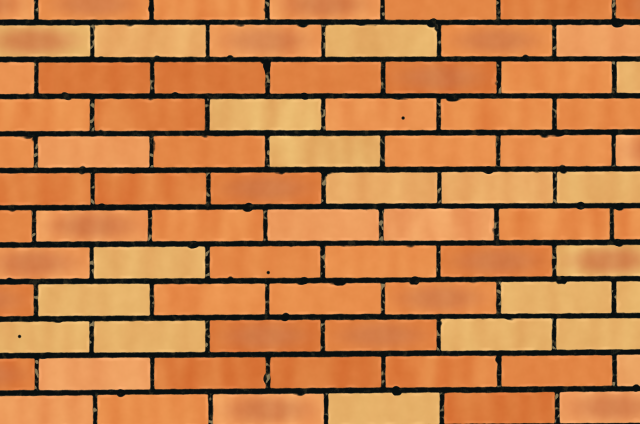
Reproduce this texture procedurally as a WebGL 1 fragment shader.

```glsl
precision highp float;
uniform vec2 u_resolution;

const vec2 REPEATS = vec2(5.537, 11.506);   // bricks across, courses up
const vec2 JOINT = vec2(0.0100, 0.0125);    // mortar widths, canvas heights
const vec3 DEEP = vec3(0.85, 0.47, 0.23);
const vec3 ORANGE = vec3(0.91, 0.56, 0.30);
const vec3 SALMON = vec3(0.93, 0.62, 0.38);
const vec3 TAN = vec3(0.90, 0.69, 0.41);
const vec3 RUST = vec3(0.81, 0.48, 0.29);
const vec3 MORTAR = vec3(0.04, 0.06, 0.06);
const vec3 GRIT = vec3(0.26, 0.23, 0.16);
const vec3 LIME = vec3(0.64, 0.57, 0.41);

float hash(vec2 p, float seed) {
  vec3 q = fract(vec3(p.xyx + seed) * vec3(0.1031, 0.1030, 0.0973));
  q += dot(q, q.yzx + 33.33);
  return fract((q.x + q.y) * q.z);
}

vec2 gradient(vec2 cell) {
  float angle = 6.28318 * hash(cell, 7.3);
  return vec2(cos(angle), sin(angle));
}

// Gradient noise, roughly -0.7 to 0.7
float noise(vec2 p) {
  vec2 i = floor(p);
  vec2 f = p - i;
  vec2 w = f * f * f * (f * (f * 6.0 - 15.0) + 10.0);
  vec2 e = vec2(1.0, 0.0);
  float low = mix(dot(gradient(i), f), dot(gradient(i + e), f - e), w.x);
  float high = mix(dot(gradient(i + e.yx), f - e.yx),
                   dot(gradient(i + 1.0), f - 1.0), w.x);
  return mix(low, high, w.y);
}

float fbm(vec2 p) {
  float sum = 0.0;
  float gain = 0.6;
  for (int i = 0; i < 3; i++) {
    sum += gain * noise(p);
    p = p * 2.1 + 17.0;
    gain *= 0.5;
  }
  return sum;
}

float roundBox(vec2 p, vec2 halfSize, float radius) {
  vec2 q = abs(p) - halfSize + radius;
  return length(max(q, 0.0)) + min(max(q.x, q.y), 0.0) - radius;
}

// Fired clay: one tone per brick, banding and a rusty core
vec3 brickColor(vec2 id, vec2 local, vec2 halfSize, vec2 p) {
  float tone = hash(id, 1.7);
  vec3 color = mix(DEEP, ORANGE, smoothstep(0.0, 0.3, tone));
  color = mix(color, SALMON, smoothstep(0.4, 0.62, tone));
  color = mix(color, TAN, smoothstep(0.64, 0.8, tone));

  vec2 inside = local / halfSize;
  float core = 1.0 - smoothstep(0.2, 1.0, length(inside * vec2(0.9, 0.8)));
  color = mix(color, RUST, 0.75 * core * step(0.74, hash(id, 5.1)));

  float bands = noise(vec2(p.x * 24.0 + 9.0 * id.y, p.y * 5.0));
  float bandStrength = mix(0.03, 0.12, hash(id, 8.9));
  color += bandStrength * bands * vec3(0.5, 1.0, 0.8);
  return color + 0.025 * fbm(p * 38.0);
}

// Dark joints; upright ones carry pale crumbs
vec3 mortarColor(float upright, vec2 p) {
  float grit = smoothstep(0.05, 0.4, fbm(p * 55.0));
  vec3 color = mix(MORTAR, GRIT, grit * mix(0.45, 1.0, upright));
  float crumbs = smoothstep(0.08, 0.38, noise(p * 75.0 + 31.0));
  return mix(color, LIME, 0.8 * upright * crumbs);
}

void main() {
  vec2 uv = gl_FragCoord.xy / u_resolution;
  float aspect = u_resolution.x / u_resolution.y;
  vec2 p = vec2(uv.x * aspect, uv.y);
  vec2 size = vec2(aspect, 1.0) / REPEATS;
  float soft = max(0.0022, 0.75 / u_resolution.y);

  // Running bond, with courses tilting slightly toward the base
  float tilt = 0.011 * (uv.x - 0.5) * (1.0 - uv.y);
  vec2 grid = vec2(uv.x, uv.y - tilt) * REPEATS + vec2(0.0, 0.101);
  float course = floor(grid.y);
  float shift = mix(0.808, 0.303, mod(course, 2.0));
  grid.x -= shift + 0.03 * (hash(vec2(course, 3.0), 2.2) - 0.5);
  vec2 id = floor(grid) + 20.0;
  vec2 local = (fract(grid) - 0.5) * size;

  // Uneven brick outline with chipped edges
  vec2 slack = vec2(hash(id, 11.0), hash(id, 13.0)) - 0.5;
  vec2 halfSize = 0.5 * (size - JOINT) + 0.0015 * slack;
  float edge = roundBox(local, halfSize, 0.004);
  edge += 0.0022 * fbm(p * 48.0);
  edge += 0.006 * smoothstep(0.34, 0.6, noise(p * 23.0 + 50.0));
  float brick = 1.0 - smoothstep(-soft, soft, edge);

  // Pale rim and occasional dark pit
  vec3 clay = brickColor(id, local, halfSize, p);
  float rim = smoothstep(-0.010, -0.003, edge);
  clay += 0.05 * rim * smoothstep(-0.2, 0.4, noise(p * 30.0));
  vec2 pitAt = (vec2(hash(id, 21.0), hash(id, 23.0)) - 0.5) * halfSize * 1.5;
  float pit = 1.0 - smoothstep(-soft, soft, length(local - pitAt) - 0.0035);
  clay = mix(clay, MORTAR, pit * step(0.94, hash(id, 29.0)));

  float upright = smoothstep(-0.002, 0.002, abs(local.x) - halfSize.x)
                * (1.0 - smoothstep(-0.003, 0.003, abs(local.y) - halfSize.y));
  gl_FragColor = vec4(mix(mortarColor(upright, p), clay, brick), 1.0);
}
```
